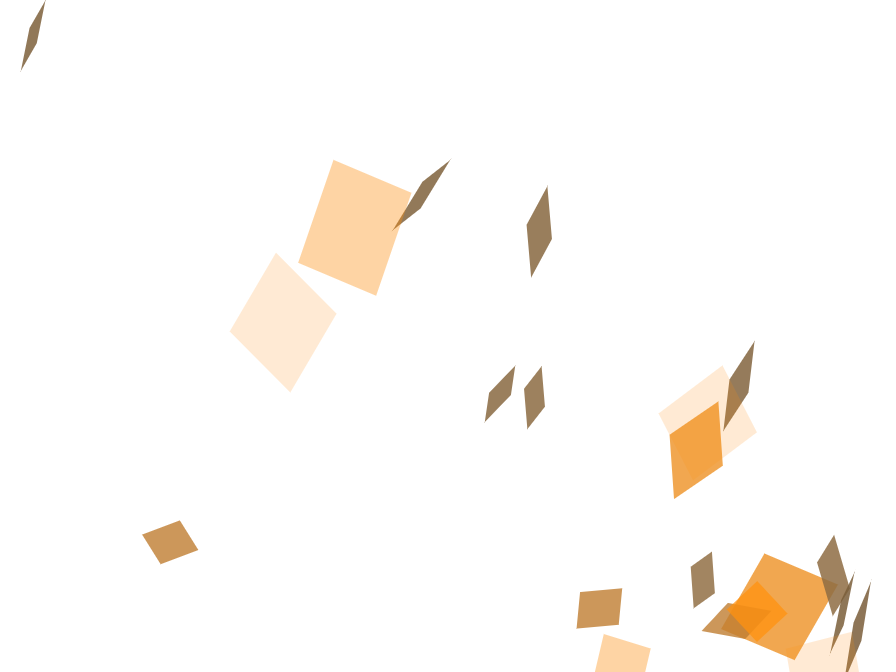
A Shadertoy shader for this background:

```glsl
struct Family {
    int count;
    vec2 start, end, bend;   // curved trail across the canvas, 0 to 1
    vec2 halfEdges;          // half lengths of the two sides
    float growth;            // scale reached at the end of the trail
    vec2 angle, opening;     // first and last direction, and corner angle
    float variety;           // 0 is orderly, 1 is scattered
    vec4 tint;               // colour and opacity
};

float hash(float n) {
    return fract(sin(n * 12.9898 + 4.137) * 43758.55);
}

vec2 direction(float angle) {
    return vec2(cos(angle), sin(angle));
}

float cross2(vec2 a, vec2 b) {
    return a.x * b.y - a.y * b.x;
}

// Signed distance to the sides of a parallelogram with half edges a and b
float parallelogram(vec2 p, vec2 a, vec2 b) {
    float area = abs(cross2(a, b));
    float acrossB = (abs(cross2(p, b)) - area) / length(b);
    float acrossA = (abs(cross2(p, a)) - area) / length(a);
    return max(acrossA, acrossB);
}

// Lays one family of translucent paper pieces over the colour
vec3 scatterPieces(vec3 color, vec2 p, vec2 canvas, float pixel, Family f) {
    for (int i = 0; i < f.count; i++) {
        float n = float(i);
        float t = n / max(float(f.count - 1), 1.0);
        vec4 r = vec4(hash(n), hash(n + 17.0), hash(n + 31.0), hash(n + 53.0));

        // Position: loose in the middle of the trail, firm at its ends
        vec2 place = mix(f.start, f.end, pow(vec2(t), f.bend));
        place += (r.xy - 0.5) * 1.2 * t * (1.0 - t) * f.variety;

        // Tilted square, flattened into a parallelogram
        float angle = mix(f.angle.x, f.angle.y, t) + (r.z - 0.5) * f.variety;
        float opening = mix(f.opening.x, f.opening.y, mix(t, r.w * r.w, f.variety));
        vec2 size = f.halfEdges * mix(1.0, f.growth, t);
        size *= mix(vec2(1.0), 0.65 + 0.7 * r.yx, f.variety);
        vec2 a = size.x * direction(angle);
        vec2 b = size.y * direction(angle + opening);

        float d = parallelogram(p - place * canvas, a, b);
        float coverage = clamp(0.5 - d / pixel, 0.0, 1.0);
        vec3 shade = f.tint.rgb * mix(1.0, 0.8 + 0.35 * r.w, f.variety);
        color = mix(color, shade, coverage * f.tint.a);
    }
    return color;
}

void mainImage(out vec4 fragColor, in vec2 fragCoord) {
    float pixel = 1.0 / iResolution.y;
    vec2 canvas = vec2(iResolution.x * pixel, 1.0);
    vec2 p = fragCoord * pixel;

    Family orange = Family(2, vec2(0.777, 0.33), vec2(0.87, 0.097), vec2(1.0),
        vec2(0.044, 0.048), 1.35, vec2(0.6, -0.4), vec2(1.04, 1.45),
        0.0, vec4(0.93, 0.56, 0.12, 0.78));
    Family gold = Family(3, vec2(0.19, 0.193), vec2(0.822, 0.076), vec2(0.4, 0.25),
        vec2(0.03, 0.026), 1.1, vec2(0.36, -0.18), vec2(1.77, 1.0),
        0.0, vec4(0.75, 0.49, 0.19, 0.8));
    Family brown = Family(10, vec2(0.037, 0.947), vec2(0.957, 0.06), vec2(0.4, 0.6),
        vec2(0.026, 0.032), 1.1, vec2(1.15, 0.9), vec2(0.07, 1.2),
        1.0, vec4(0.51, 0.39, 0.24, 0.85));
    Family cream = Family(3, vec2(0.316, 0.52), vec2(0.92, 0.0), vec2(0.35, 1.8),
        vec2(0.068, 0.064), 0.75, vec2(1.04, 0.25), vec2(-1.83, -1.65),
        0.0, vec4(0.99, 0.55, 0.06, 0.18));
    Family peach = Family(2, vec2(0.396, 0.661), vec2(0.692, 0.0), vec2(1.0),
        vec2(0.063, 0.081), 0.58, vec2(-0.4, -0.3), vec2(1.64),
        0.0, vec4(0.99, 0.56, 0.06, 0.38));
    Family vivid = Family(1, vec2(0.845, 0.09), vec2(0.845, 0.09), vec2(1.0),
        vec2(0.031, 0.033), 1.0, vec2(0.75), vec2(1.57),
        0.0, vec4(1.0, 0.57, 0.06, 0.75));

    // White ground, then the paper from back to front
    vec3 color = vec3(1.0);
    color = scatterPieces(color, p, canvas, pixel, orange);
    color = scatterPieces(color, p, canvas, pixel, gold);
    color = scatterPieces(color, p, canvas, pixel, brown);
    color = scatterPieces(color, p, canvas, pixel, cream);
    color = scatterPieces(color, p, canvas, pixel, peach);
    color = scatterPieces(color, p, canvas, pixel, vivid);
    fragColor = vec4(color, 1.0);
}
```
